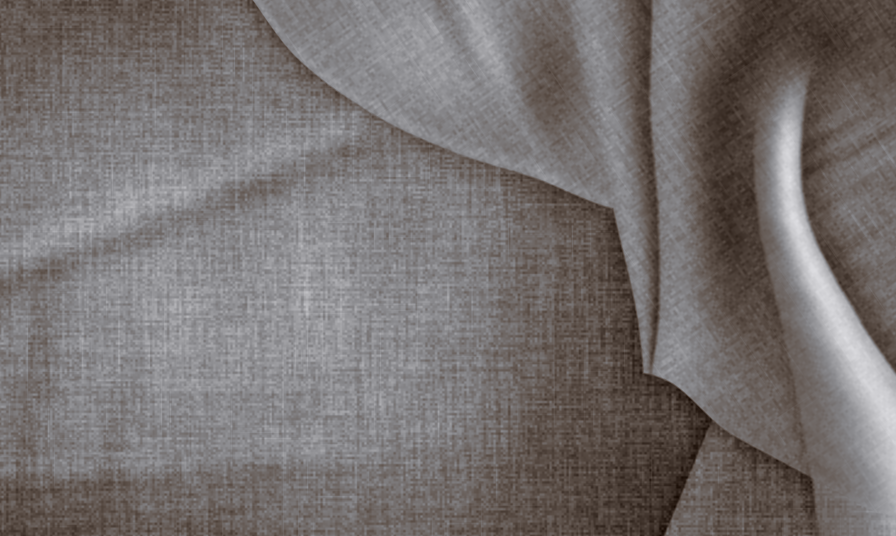
Reproduce this texture procedurally as a Shadertoy shader.

```glsl
float hash(vec2 p) {
    return fract(sin(dot(p, vec2(127.1, 311.7))) * 43758.5453);
}

float noise(vec2 p) {
    vec2 i = floor(p), f = fract(p);
    f = f * f * (3.0 - 2.0 * f);
    return mix(mix(hash(i), hash(i + vec2(1, 0)), f.x),
               mix(hash(i + vec2(0, 1)), hash(i + vec2(1, 1)), f.x), f.y);
}

// Smooth spline through six evenly spaced heights
float curve(float t, float k[6]) {
    t = clamp(t, 0.0, 5.0);
    int i = min(int(t), 4);
    float f = t - float(i);
    float a = k[max(i - 1, 0)], b = k[i], c = k[i + 1], d = k[min(i + 2, 5)];
    return b + 0.5 * f * (c - a + f * (2.0 * a - 5.0 * b + 4.0 * c - d
         + f * (3.0 * (b - c) + d - a)));
}

float bump(float d, float width) {
    return exp(-d * d / (width * width));
}

float spot(vec2 p, vec2 center, vec2 size) {
    vec2 q = (p - center) / size;
    return exp(-dot(q, q));
}

float cover(float d, float soft) {
    return smoothstep(-soft, soft, d);
}

float contrast(float light, float amount) {
    return 0.445 + (light - 0.445) * amount;
}

vec2 rotate(vec2 p, float a) {
    return vec2(cos(a) * p.x + sin(a) * p.y, cos(a) * p.y - sin(a) * p.x);
}

// Crossed yarns with uneven thickness and occasional pale slubs
float weave(vec2 p, float count) {
    float warp = noise(p * vec2(count, 16.0));
    float weft = noise(p * vec2(14.0, count) + 40.0);
    float grain = noise(p * count + 90.0);
    float slub = smoothstep(0.8, 1.0, noise(p * vec2(count * 0.8, 9.0) + 17.0))
               + 0.6 * smoothstep(0.8, 1.0, noise(p * vec2(8.0, count * 0.8) + 63.0));
    return 0.4 * (warp + weft - 1.0) + 0.65 * (grain - 0.5) + 0.25 * slub - 0.02;
}

float flatCloth(vec2 p) {
    float light = 0.465 + 0.065 * spot(p, vec2(0.42, 0.46), vec2(0.5, 0.4));
    light -= 0.10 * smoothstep(0.7, 1.25, p.x);
    light -= 0.11 * spot(p, vec2(0.0, 1.05), vec2(0.5, 0.28));
    light -= 0.12 * spot(p, vec2(0.1, -0.05), vec2(0.6, 0.17));
    light -= 0.06 * spot(p, vec2(1.2, 0.05), vec2(0.35, 0.2));
    // Long diagonal wrinkle
    float d = p.y - curve(p.x / 0.15, float[6](0.49, 0.545, 0.60, 0.66, 0.715, 0.757));
    float fade = 1.0 - smoothstep(0.62, 0.8, p.x);
    light += fade * (0.045 * bump(d - 0.03, 0.04) - 0.065 * bump(d + 0.025, 0.032));
    // Shallow wrinkles along the left and bottom
    float low = p.y - 0.095 - 0.07 * p.x;
    light += (1.0 - smoothstep(0.5, 1.0, p.x))
           * (0.025 * bump(low - 0.03, 0.03) - 0.03 * bump(low + 0.015, 0.02));
    light -= 0.06 * spot(p, vec2(0.07 + 0.12 * (p.y - 0.3), 0.3), vec2(0.035, 0.2));
    light -= 0.035 * spot(p, vec2(0.22 + 0.2 * (p.y - 0.2), 0.22), vec2(0.03, 0.14));
    return light + 0.04 * (noise(p * vec2(7.0, 5.0)) - 0.5);
}

float drapeLight(vec2 p, float ridge, float crease, float hem) {
    // Broad hanging sheet
    float sheet = 0.46 + 0.09 * spot(p, vec2(0.82, 0.91), vec2(0.2, 0.13));
    sheet -= 0.12 * spot(p, vec2(1.02, 0.87), vec2(0.07, 0.14));
    sheet += 0.05 * bump(p.x - 0.93 + 0.45 * (p.y - 0.87), 0.03);
    sheet -= 0.08 * bump(p.x - 0.87 + 0.45 * (p.y - 0.9), 0.025) * smoothstep(0.78, 0.95, p.y);
    sheet += 0.04 * bump(p.y - hem - 0.012, 0.014);
    // Narrow pleat
    float across = (p.x - ridge) / max(crease - ridge, 0.02);
    float pleat = 0.43 + 0.08 * bump(across - 0.25, 0.3) - 0.13 * smoothstep(0.5, 1.0, across);
    pleat -= 0.04 * (1.0 - smoothstep(0.3, 0.6, p.y));
    // Open panel with a deep valley
    float valley = curve(p.y * 5.0, float[6](1.46, 1.43, 1.39, 1.355, 1.35, 1.43));
    float panel = 0.41 + 0.08 * bump(p.x - crease - 0.035, 0.05);
    panel -= 0.12 * bump(p.x - valley, 0.065) * smoothstep(0.15, 0.6, p.y);
    panel += 0.05 * spot(p, vec2(1.32, 0.3), vec2(0.1, 0.12));
    panel -= 0.09 * spot(p, vec2(1.53, 0.92), vec2(0.07, 0.1));
    panel -= 0.08 * spot(p, vec2(1.7, 1.0), vec2(0.15, 0.25));
    float light = mix(sheet, pleat, cover(p.x - ridge, 0.008));
    return mix(light, panel, cover(p.x - crease, 0.005));
}

void mainImage(out vec4 fragColor, in vec2 fragCoord) {
    vec2 p = fragCoord / iResolution.y;
    float soft = 0.003;

    // Fold outlines
    float hem = curve((p.x - 0.4) / 0.15, float[6](1.08, 0.896, 0.785, 0.715, 0.667, 0.61));
    float lowHem = curve((p.x - 1.15) / 0.1, float[6](0.31, 0.287, 0.20, 0.143, 0.09, 0.04));
    float ridge = curve(p.y * 5.0, float[6](1.20, 1.205, 1.19, 1.146, 1.102, 1.06));
    float crease = curve(p.y * 5.0, float[6](1.20, 1.20, 1.228, 1.228, 1.213, 1.217));
    float rollLeft = curve(p.y * 5.0, float[6](1.528, 1.50, 1.459, 1.415, 1.417, 1.50));
    float rollRight = curve(p.y * 5.0, float[6](1.83, 1.74, 1.605, 1.505, 1.50, 1.55));
    float flapEdge = 1.239 + 0.41 * p.y;
    float drape = max(p.y - hem, min(p.x - ridge, p.y - lowHem));

    // Lower cloth and the contact shadow beneath the drape
    float light = flatCloth(p);
    float flap = cover(p.x - flapEdge, soft);
    light -= 0.05 * bump(p.x - flapEdge, 0.02) * (1.0 - smoothstep(0.18, 0.24, p.y));
    light = mix(light, 0.37 + 0.05 * bump(p.x - flapEdge - 0.03, 0.04), flap);
    light -= 0.10 * exp(-max(-drape, 0.0) / 0.03);

    // Drape and the open cloth behind its roll
    float onDrape = cover(drape, soft);
    light = mix(light, drapeLight(p, ridge, crease, hem), onDrape);
    float behind = cover(p.x - rollRight, 0.008) * (1.0 - smoothstep(0.72, 0.9, p.y));
    float back = 0.43 - 0.12 * bump(p.x - rollRight, 0.05)
               + 0.07 * (noise(rotate(p, 0.45) * vec2(6.0, 45.0)) - 0.5);
    light = contrast(mix(light, back, behind), 1.55);

    // Bright rounded roll
    float u = (p.x - rollLeft) / (rollRight - rollLeft);
    float roll = cover(p.x - rollLeft, 0.006) * (1.0 - cover(p.x - rollRight, 0.006));
    roll *= 1.0 - smoothstep(0.7, 0.92, p.y);
    float rollLight = 0.38 + 0.18 * smoothstep(0.0, 0.6, u) + 0.27 * bump(u - 0.72, 0.25);
    rollLight += 0.04 * (noise(rotate(p, -0.5) * vec2(8.0, 45.0)) - 0.5);
    light -= 0.08 * bump(p.x - rollLeft, 0.025) * (1.0 - roll) * (1.0 - smoothstep(0.65, 0.85, p.y));
    light = mix(light, rollLight, roll);

    // Yarn follows each layer's slant
    float yarn = mix(weave(p, 220.0), weave(rotate(p, 0.6), 200.0), onDrape);
    light += yarn * mix(0.21, 0.13, onDrape) * (1.0 - 0.5 * roll);

    float warmth = 1.0 - smoothstep(0.28, 0.56, light);
    vec3 tint = mix(vec3(0.0, 0.0, 0.015), vec3(0.05, 0.0, -0.03), warmth);
    fragColor = vec4(clamp(vec3(light) + tint, 0.0, 1.0), 1.0);
}
```
